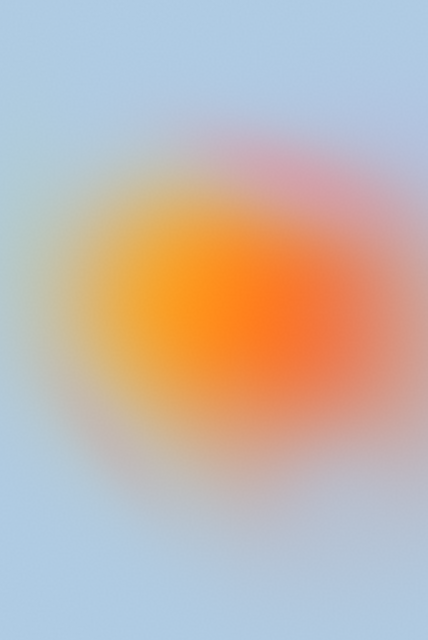
Give the GLSL for this background, as a Shadertoy shader.

```glsl
// A soft amber-to-coral glow floating on pale blue, with a pink upper rim.
// Its radius and falloff vary smoothly with direction; stretched Gaussian
// glows tint the rim, and faint gradient noise adds grain.

// Gaussian glow stretched along the unit direction "axis"
float glow(vec2 p, vec2 centre, vec2 axis, vec2 size) {
    vec2 d = p - centre;
    vec2 q = vec2(dot(d, axis), dot(d, vec2(-axis.y, axis.x))) / size;
    return exp(-dot(q, q));
}

vec2 gradient(vec2 cell) {
    vec3 h = fract(cell.xyx * vec3(0.1031, 0.103, 0.0973));
    h += dot(h, h.yzx + 33.33);
    float angle = 6.2832 * fract((h.x + h.y) * h.z);
    return vec2(cos(angle), sin(angle));
}

float gradientNoise(vec2 p) {
    vec2 i = floor(p), f = fract(p);
    vec2 u = f * f * (3.0 - 2.0 * f);
    float a = dot(gradient(i), f);
    float b = dot(gradient(i + vec2(1, 0)), f - vec2(1, 0));
    float c = dot(gradient(i + vec2(0, 1)), f - vec2(0, 1));
    float d = dot(gradient(i + 1.0), f - 1.0);
    return mix(mix(a, b, u.x), mix(c, d, u.x), u.y);
}

void mainImage(out vec4 fragColor, in vec2 fragCoord) {
    // Canvas spans 1 across and 1.5 up
    vec2 p = fragCoord / iResolution.xy * vec2(1.0, 1.5);

    // Pale blue ground, a little lilac at upper right and teal at left
    vec3 color = vec3(0.686, 0.796, 0.890);
    color = mix(color, vec3(0.70, 0.75, 0.88), 0.6 * glow(p, vec2(0.9, 1.12), vec2(1, 0), vec2(0.4, 0.2)));
    color = mix(color, vec3(0.69, 0.80, 0.80), 0.5 * glow(p, vec2(0.05, 0.95), vec2(1, 0), vec2(0.12, 0.3)));

    // Lopsided orb: crisper at upper left, softer at lower right
    vec2 d = p - vec2(0.56, 0.77);
    float dist = length(d);
    vec2 n = d / max(dist, 0.0001);
    float radius = 0.379 + 0.0225 * n.x - 0.03 * n.y
                 + 0.049 * (n.x * n.x - n.y * n.y) - 0.05 * n.x * n.y;
    float falloff = 2.5 + 0.5 * (n.y - n.x) / (1.0 + abs(n.x * n.y));
    float orb = exp(-pow(dist / radius, falloff));
    orb *= 1.0 - 0.45 * glow(p, vec2(0.8, 0.33), vec2(1, 0), vec2(0.173));

    // Amber on the left turning to coral on the right
    float heat = smoothstep(0.25, 0.9, p.x + 0.25 * (0.8 - p.y));
    vec3 warm = mix(vec3(1.0, 0.64, 0.09), vec3(1.0, 0.38, 0.14), heat);
    color = mix(color, warm, orb);

    // Pink upper rim and mauve lower-left rim
    float pinkRim = glow(p, vec2(0.69, 1.08), vec2(0.93, -0.37), vec2(0.25, 0.09));
    color = mix(color, vec3(0.87, 0.58, 0.67), 0.48 * pinkRim);
    float mauveRim = glow(p, vec2(0.25, 0.48), vec2(0.6, -0.8), vec2(0.2, 0.07));
    color = mix(color, vec3(0.77, 0.67, 0.68), 0.4 * mauveRim);

    // Fine grain
    color += 0.008 * gradientNoise(p * 170.0);
    fragColor = vec4(clamp(color, 0.0, 1.0), 1.0);
}
```
